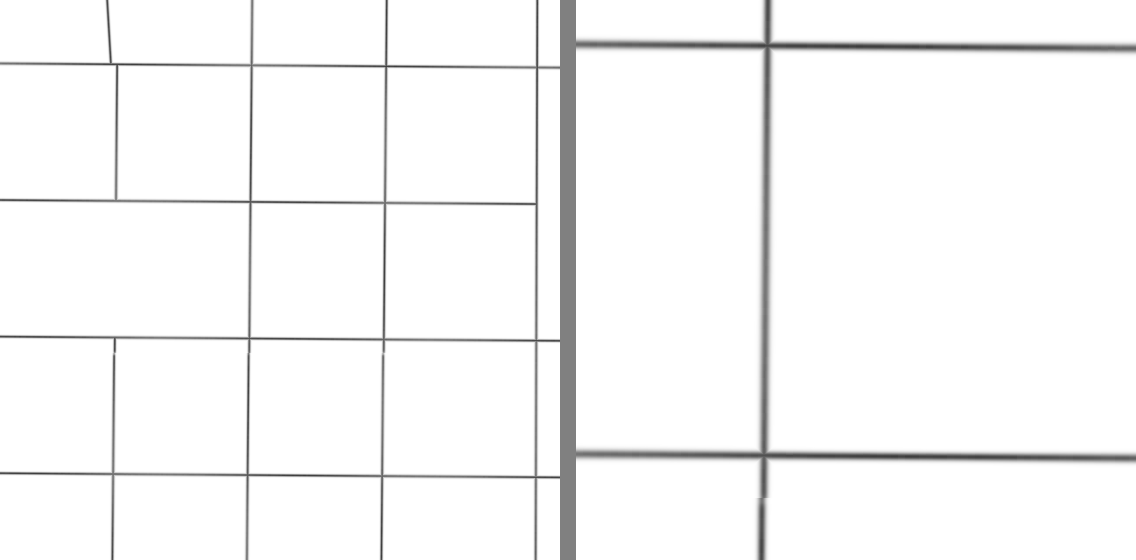
Left: the whole. Right: its middle third, enlarged.
This pattern is drawn by a Shadertoy shader. Its source:

```glsl
// Hand-laid grid of thin, slightly tilted grey rules on white, four by four.
// Each rule is a soft distance profile whose tone drifts along its length;
// a few rules stop short at a crossing, and one cell wall is missing.

// Ink of one rule: d is the distance to it, tone runs from 0 (pale) to 1 (dark).
float ruleInk(float d, float tone) {
    float softness = max(mix(0.0027, 0.0022, tone), 0.8 / iResolution.y);
    return mix(0.54, 0.75, tone) * exp(-d * d / (softness * softness));
}

// Tone along a rule, darkest at the given place and repeating with the period.
float toneAlong(float t, float darkest, float period) {
    return 0.5 + 0.5 * cos(6.2831853 * (t - darkest) / period);
}

// Soft window that is 1 between a and b.
float span(float t, float a, float b) {
    float edge = 1.0 / iResolution.y;
    return smoothstep(a - edge, a + edge, t) * (1.0 - smoothstep(b - edge, b + edge, t));
}

// Small hash without sine, for uneven pigment.
float hash(vec2 p) {
    vec3 q = fract(vec3(p.xyx) * 0.1031);
    q += dot(q, q.yzx + 33.33);
    return fract((q.x + q.y) * q.z);
}

void mainImage(out vec4 fragColor, in vec2 fragCoord) {
    vec2 uv = fragCoord / iResolution.xy;
    float ink = 0.0;

    // Level rules, falling gently to the right
    float levelDark[4] = float[4](0.53, 0.53, 0.50, 0.22);
    for (int i = 0; i < 4; i++) {
        float y = 0.155 + 0.2439 * float(i) - 0.0075 * uv.x;
        float reach = i == 2 ? 0.9585 : 2.0;
        float tone = toneAlong(uv.x, levelDark[i], 0.48);
        ink = max(ink, ruleInk(uv.y - y, tone) * span(uv.x, -1.0, reach));
    }

    // Upright rules, leaning right with a tiny step where two strokes join
    float uprightX[4] = float[4](0.2012, 0.4414, 0.6816, 0.9565);
    float uprightDark[4] = float[4](0.42, 0.27, 0.50, 0.93);
    for (int i = 0; i < 4; i++) {
        bool last = i == 3;
        float lean = last ? 0.003 : 0.0085;
        float joint = last ? 0.0 : 0.0005 * sign(uv.y - 0.37);
        float x = uprightX[i] + lean * uv.y + joint;
        float tone = toneAlong(uv.y, uprightDark[i], last ? 1.3 : 0.47);
        float visible = i == 0 ? span(uv.y, -1.0, 0.398) + span(uv.y, 0.640, 0.885) : 1.0;

        // Pale nick at the joint
        float nick = (uv.y - 0.3685) / 0.003;
        float wear = i == 1 ? 0.2 : last ? 0.0 : 0.5;
        visible *= 1.0 - wear * exp(-nick * nick);
        ink = max(ink, ruleInk(uv.x - x, tone) * visible);
    }

    // Stray stroke at the top left, leaning the other way
    float strayX = 0.1980 - 0.058 * (uv.y - 0.8865);
    ink = max(ink, ruleInk(uv.x - strayX, 0.85) * span(uv.y, 0.8855, 2.0));

    // Faint unevenness of the pigment
    ink *= 0.98 + 0.04 * hash(floor(uv * 240.0));
    fragColor = vec4(vec3(1.0 - ink), 1.0);
}
```
